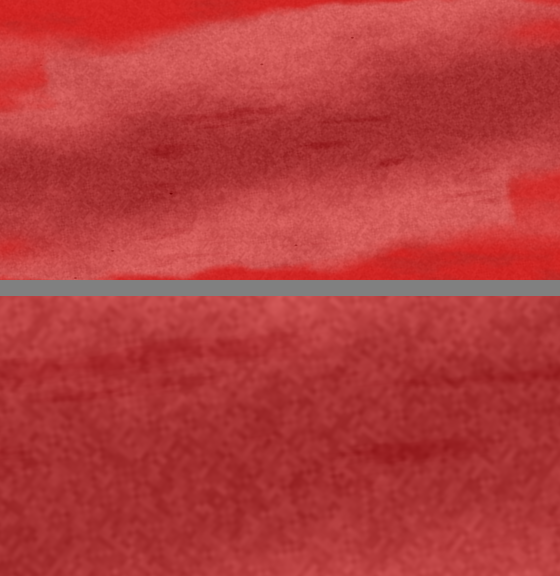
Top: the whole. Bottom: its middle third, enlarged.
A Shadertoy shader for this texture:

```glsl
// Red watercolour wash on grainy paper: dark slanted core, pink bands, vivid red borders.
#define DARK_RED vec3(0.645, 0.185, 0.190)
#define MID_RED vec3(0.745, 0.262, 0.265)
#define PINK vec3(0.838, 0.362, 0.355)
#define VIVID_RED vec3(0.820, 0.145, 0.140)
#define BAND_SLOPE 0.11
#define BAND_REACH 0.37
#define CLOUD_AMOUNT 0.75
#define STREAK_AMOUNT 0.07
#define GRAIN_AMOUNT 0.11
#define GRAIN_SCALE 150.0
#define SPECK_SCALE 9.0

float hash(vec2 p) {
    vec3 h = fract(p.xyx * vec3(0.1031, 0.1030, 0.0973));
    h += dot(h, h.yzx + 33.33);
    return fract((h.x + h.y) * h.z);
}

float noise(vec2 p) {
    vec2 i = floor(p), f = fract(p);
    f = f * f * (3.0 - 2.0 * f);
    float low = mix(hash(i), hash(i + vec2(1, 0)), f.x);
    float high = mix(hash(i + vec2(0, 1)), hash(i + vec2(1, 1)), f.x);
    return mix(low, high, f.y);
}

// Layered noise centred on zero
float fbm(vec2 p) {
    float sum = 0.0, amp = 0.5;
    for (int i = 0; i < 5; i++) {
        sum += amp * (noise(p) - 0.5);
        p = mat2(0.96, 0.28, -0.28, 0.96) * p * 2.03 + 17.3;
        amp *= 0.5;
    }
    return sum;
}

// Coverage of the vivid border; p is folded so the border lies along the top
float borderMask(vec2 p, float wobble) {
    float depth = 0.155 - 0.095 * smoothstep(-0.48, -0.18, p.x)
                - 0.065 * smoothstep(-0.2, 0.8, p.x);
    float fromTop = 0.5 - p.y;
    float softness = mix(0.06, 0.022, smoothstep(-0.5, 0.1, p.x));
    float strip = smoothstep(-softness, softness, depth - fromTop + 0.09 * wobble);

    // Squarish puddle at the outer end, strongest at its inner rim
    float side = 1.0 - smoothstep(-0.84, -0.79, p.x + 0.1 * wobble);
    float rim = 1.0 - smoothstep(0.31, 0.41, fromTop + 0.15 * wobble);
    float puddle = side * rim * mix(0.4, 0.85, smoothstep(0.2, 0.33, fromTop + 0.1 * wobble));

    // Faint smudge at the opposite end
    vec2 smudge = (p - vec2(0.95, 0.39)) / vec2(0.17, 0.05);
    float stain = 0.55 * exp(-dot(smudge, smudge)) * (0.9 + 2.0 * wobble);
    return clamp(max(strip, max(puddle, stain)), 0.0, 1.0);
}

// Very sparse tiny dark specks
float specks(vec2 p) {
    vec2 cell = floor(p), local = fract(p);
    vec2 centre = 0.25 + 0.5 * vec2(hash(cell + 3.1), hash(cell + 8.7));
    float present = step(0.975, hash(cell + 21.0));
    vec2 offset = (local - centre) * vec2(0.75, 1.2);
    return present * (1.0 - smoothstep(0.01, 0.055, length(offset)));
}

void mainImage(out vec4 fragColor, in vec2 fragCoord) {
    vec2 p = (fragCoord - 0.5 * iResolution.xy) / iResolution.y;
    float across = p.y - BAND_SLOPE * p.x;
    vec2 slanted = vec2(p.x, across);
    vec2 folded = across < 0.0 ? -p : p;

    // Broad wash: dark core widening toward both ends, pink outside
    float clouds = fbm(slanted * vec2(2.6, 6.0) + 4.0);
    float mottle = fbm(slanted * vec2(9.0, 20.0) + 31.0);
    float widening = 0.095 * smoothstep(0.05, 0.55, folded.x)
                   - 0.02 * smoothstep(0.2, 0.8, -folded.x);
    float coreDistance = max(abs(across) - widening, 0.0);
    float tone = smoothstep(-0.06, BAND_REACH, coreDistance);
    tone += CLOUD_AMOUNT * clouds + 0.35 * mottle;
    vec3 color = mix(DARK_RED, MID_RED, smoothstep(0.05, 0.6, tone));
    color = mix(color, PINK, smoothstep(0.45, 1.05, tone));

    // A few soft brush streaks, gathered in patches
    float streak = smoothstep(0.06, 0.30, fbm(slanted * vec2(5.0, 26.0) + 50.0));
    streak *= smoothstep(0.0, 0.22, fbm(p * vec2(2.5, 5.0) + 70.0));
    color -= STREAK_AMOUNT * streak * vec3(0.7, 1.0, 0.9);

    // Vivid border with slightly darker pools
    float wobble = fbm(p * vec2(5.0, 9.0) + 90.0);
    float border = borderMask(folded, wobble + 0.3 * mottle);
    float pool = smoothstep(0.0, 0.3, fbm(p * vec2(4.0, 12.0) + 12.0));
    vec3 borderColor = VIVID_RED + pool * vec3(-0.07, 0.015, 0.015);
    color = mix(color, borderColor, border);

    // Paper grain and specks, quieter under the vivid paint
    vec2 grainPos = mat2(0.8, 0.6, -0.6, 0.8) * p * GRAIN_SCALE;
    float grain = 0.65 * (noise(grainPos) - 0.5) + 0.35 * (noise(grainPos * 0.43 + 9.0) - 0.5);
    color += GRAIN_AMOUNT * grain * mix(1.0, 0.5, border);
    color -= 0.15 * specks(p * SPECK_SCALE + 40.0) * (1.0 - border);

    fragColor = vec4(clamp(color, 0.0, 1.0), 1.0);
}
```
